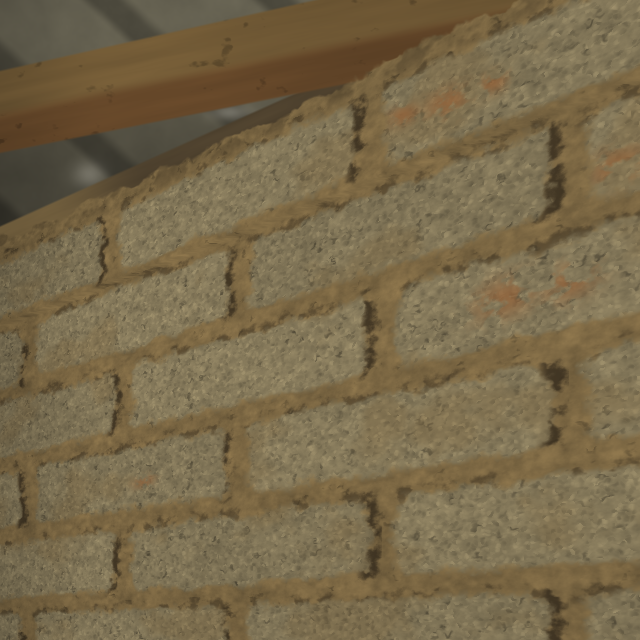
Reproduce this texture procedurally as a Shadertoy shader.

```glsl
// Rough block wall receding to the left, under a timber beam and ribbed roof sheet.
// A projective map gives wall courses, rounded boxes the blocks, cellular noise the
// grit, and half-plane edges layer the roof behind.

const vec3 BLOCK = vec3(.515, .468, .35);
const vec3 MORTAR = vec3(.485, .404, .262);
const vec3 CREVICE = vec3(.22, .18, .12);
const vec3 STAIN = vec3(.57, .37, .21);
const vec3 WOOD_TOP = vec3(.455, .36, .215);
const vec3 WOOD_SIDE = vec3(.405, .285, .165);
const vec3 RAFTER = vec3(.305, .255, .18);
const vec3 SHEET = vec3(.375, .36, .3);
const vec2 CELL = vec2(2.7, 1);  // block pitch, in course heights
const float JOINT = .125;        // half joint, in course heights
const float CORNER = .1;
const float GRIT = 24.;          // grains per course height
const float SOFT = .0025;        // silhouette softness, in canvas units

// Stain centres and radii, y measured downward
const vec3 STAINS[7] = vec3[7](
    vec3(.7, .16, .035), vec3(.77, .13, .025), vec3(.63, .18, .025),
    vec3(.79, .465, .05), vec3(.89, .44, .045), vec3(.965, .26, .045),
    vec3(.225, .752, .016));

vec2 hash2(vec2 p) {
    vec3 q = fract(p.xyx * vec3(.1031, .103, .0973));
    q += dot(q, q.yzx + 33.33);
    return fract((q.xx + q.yz) * q.zy);
}

float valueNoise(vec2 p) {
    vec2 i = floor(p), f = fract(p);
    f = f * f * (3. - 2. * f);
    return mix(mix(hash2(i).x, hash2(i + vec2(1, 0)).x, f.x),
               mix(hash2(i + vec2(0, 1)).x, hash2(i + 1.).x, f.x), f.y);
}

float fbm(vec2 p) {
    float sum = 0., amp = .533;
    for (int i = 0; i < 4; i++) {
        sum += amp * valueNoise(p);
        p = mat2(1.6, 1.2, -1.2, 1.6) * p + 7.3;
        amp *= .5;
    }
    return sum;
}

// x: distance to the nearest grain centre, y: random tone of that grain
vec2 cellular(vec2 p) {
    vec2 best = vec2(9, 0);
    for (int k = 0; k < 9; k++) {
        vec2 id = floor(p) + vec2(k % 3, k / 3) - 1., h = hash2(id);
        float d = length(id + h - p);
        if (d < best.x) best = vec2(d, fract(h.x * 7. + h.y * 13.));
    }
    return best;
}

float roundBox(vec2 p, vec2 halfSize, float r) {
    vec2 q = abs(p) - halfSize + r;
    return length(max(q, 0.)) + min(max(q.x, q.y), 0.) - r;
}

float below(float y, float edge) { return smoothstep(-SOFT, SOFT, y - edge); }

float glow(vec2 offset, vec2 size) { offset /= size; return exp(-dot(offset, offset)); }

// Wall plane: x along the course in block lengths, y in courses downward
vec2 wallMap(vec2 p) {
    float v = (p.y - mix(.401, -.07, p.x)) / mix(.1094, .1934, p.x);
    float x = p.x - .0456 + .02 * (1. - smoothstep(.95, 1.05, v));
    return vec2(x / (.265 + .186 * x), v);
}

vec3 roof(vec2 p) {
    // Ribbed sheet with two glints
    float rib = fract((p.x - 1.1 * p.y + .163) / .267);
    float groove = smoothstep(.06, .16, rib) * (1. - smoothstep(.28, .4, rib));
    vec3 col = SHEET * (1.02 - .27 * groove + .12 * (fbm(p * 30.) - .5));
    col *= mix(1.04, .76, smoothstep(.06, .3, p.y));
    col += .16 * glow(p - vec2(.14, .273), vec2(.025, .02));
    col += .18 * glow(p - vec2(.36, .176), vec2(.03, .012));

    // Rafter along the wall head
    vec3 rafter = mix(MORTAR, RAFTER, smoothstep(.06, .24, p.x));
    rafter *= .9 + .2 * fbm(vec2(p.x * 8., (p.y + .45 * p.x) * 60.));
    col = mix(col, rafter, below(p.y, .354 - .45 * p.x));

    // Two-faced beam with long soft grain
    float across = p.y + .21 * p.x;
    vec3 wood = mix(WOOD_TOP, WOOD_SIDE, smoothstep(-.01, .012, p.y - .178 + .205 * p.x));
    wood *= 1. + .15 * (fbm(vec2(p.x * 5., across * 60.)) - .5);
    wood *= 1. - .2 * smoothstep(.72, .85, fbm(p * vec2(34, 50)));
    wood *= 1. - .08 * smoothstep(.25, .6, p.x);
    float beam = below(p.y, .111 - .225 * p.x) * (1. - below(p.y, .239 - .2 * p.x));
    return mix(col, wood, beam);
}

vec3 wall(vec2 p, vec2 uv) {
    vec2 w = uv * CELL;
    float rough = fbm(w * 5.), broad = fbm(w * 1.7 + 4.);
    float fine = fbm(w * 16.), clumps = fbm(w * 9. + 21.);
    vec2 warp = .9 * vec2(fine, valueNoise(w * 30.));
    vec2 grains = cellular(w * GRIT + warp), pits = cellular(w * 9. + warp);
    float speck = (grains.y - .5) * (1. - smoothstep(.15, .7, grains.x));
    float pit = smoothstep(.7, .95, pits.y) * (1. - smoothstep(.05, .36, pits.x));

    // Staggered blocks with ragged edges
    float row = floor(uv.y), along = uv.x - .5 * (1. - mod(row, 2.));
    vec2 q = (fract(vec2(along, uv.y)) - .5) * CELL, halfSize = CELL * .5 - JOINT;
    float d = roundBox(q, halfSize, CORNER) + .16 * (rough - .5) + .1 * (fine - .5);
    d = max(d, -uv.y);
    float block = 1. - smoothstep(-.04, .045, d);

    // Gritty block face, sandy joint
    vec3 face = BLOCK * (.97 + .06 * hash2(vec2(floor(along), row) + 9.).x);
    face *= 1. + .26 * speck + .26 * (fine - .5) + .12 * (clumps - .5);
    face *= 1. - .26 * pit;
    face = mix(face, MORTAR * (1. + .2 * speck), .38 * smoothstep(.54, .74, broad));
    vec3 joint = MORTAR * (1. + .26 * (rough - .5) + .28 * (fine - .5));
    joint *= 1. - .22 * pit * smoothstep(.4, .6, clumps);

    // Orange smears
    float smear = 0.;
    for (int i = 0; i < 7; i++) {
        vec2 o = p - STAINS[i].xy;
        smear = max(smear, glow(vec2(o.x, 1.6 * o.y + .48 * o.x), STAINS[i].zz));
    }
    face = mix(face, STAIN, .7 * smear * smoothstep(.42, .62, clumps));

    // Gaps at right block ends, crumbs along upper edges and wall head
    float rim = 1. - smoothstep(.005, .085, abs(d - .03));
    float end = smoothstep(-.12, 0., q.x - halfSize.x) * smoothstep(.34, .58, clumps);
    float top = smoothstep(.25, .36, -q.y) * smoothstep(.46, .66, clumps);
    float head = (1. - smoothstep(-.05, .18, uv.y)) * smoothstep(.44, .66, rough);
    float dark = max(rim * max(.85 * end, .5 * top), .42 * head);
    return mix(mix(joint, face, block), CREVICE, dark);
}

void mainImage(out vec4 fragColor, in vec2 fragCoord) {
    vec2 p = fragCoord / iResolution.xy;
    p.y = 1. - p.y;
    vec2 uv = wallMap(p);
    float head = -.1 - .14 * exp(-p.x * 9.) + .3 * (fbm(p * 28.) - .5);
    vec3 col = mix(roof(p), wall(p, uv), smoothstep(-.025, .025, uv.y - head));
    col *= mix(.86, 1., smoothstep(-.02, .17, p.x)) * mix(1., .96, smoothstep(.7, 1., p.y));
    fragColor = vec4(col, 1);
}
```
